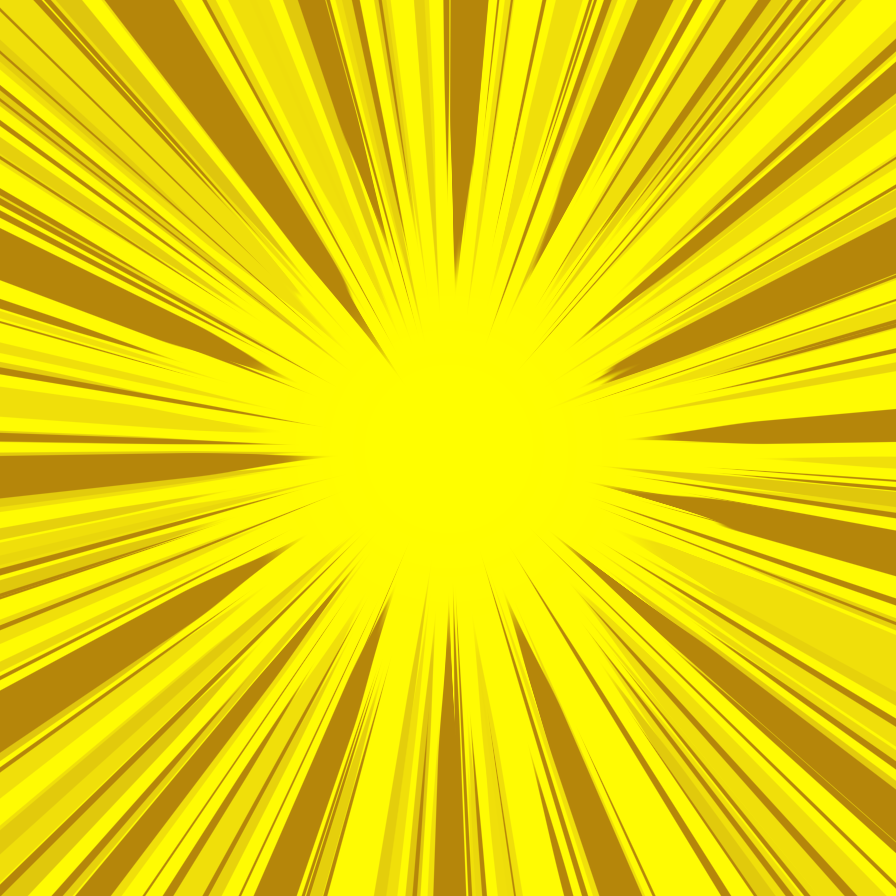
Give the GLSL for this background, as a WebGL 2 fragment shader.

```glsl
#version 300 es
precision highp float;
// Comic burst: brown and ochre rays running out from a bright yellow centre.
// Broad wedges are laid out by angle; fine rays come from hashed angular
// cells. Every ray tapers to a ragged, faded tip near the centre.

#define CENTRE vec2(0.501, 0.499)
#define TAPER 0.17
#define TIP_FADE 0.07
#define RAGGED 0.09
#define FINE_LAYERS 4
#define YELLOW vec3(1.0, 0.985, 0.01)
#define LEMON vec3(0.94, 0.875, 0.04)
#define OCHRE vec3(0.87, 0.77, 0.05)
#define BROWN vec3(0.71, 0.525, 0.04)

uniform vec2 u_resolution;
out vec4 fragColor;

// Broad wedges: direction in degrees, half width in degrees, tip radius
const vec3 WEDGES[16] = vec3[16](
  vec3(-176.4, 2.7, 0.13), vec3(-148.8, 2.9, 0.18),
  vec3(-128.5, 1.4, 0.17), vec3(-111.2, 2.4, 0.15),
  vec3(-90.0, 2.0, 0.20), vec3(-69.0, 2.4, 0.19),
  vec3(-39.3, 2.0, 0.17), vec3(-13.2, 2.7, 0.19),
  vec3(3.0, 2.1, 0.15), vec3(24.4, 3.0, 0.13),
  vec3(39.7, 1.2, 0.18), vec3(65.3, 1.9, 0.20),
  vec3(87.4, 2.4, 0.17), vec3(107.0, 1.6, 0.20),
  vec3(124.5, 3.0, 0.11), vec3(156.6, 2.8, 0.18));

// Pale bands: direction and half width in degrees
const vec2 BANDS[12] = vec2[12](
  vec2(136.0, 3.8), vec2(174.0, 1.9), vec2(-166.5, 1.7),
  vec2(-138.0, 2.0), vec2(-120.0, 2.0), vec2(-82.0, 1.4),
  vec2(-48.0, 2.4), vec2(-26.0, 3.4), vec2(16.5, 1.5),
  vec2(57.0, 1.9), vec2(75.0, 1.6), vec2(114.0, 2.2));

float hash(float n, float seed) {
  vec2 p = fract(vec2(n * 0.1031, seed * 0.1137) + 0.137);
  p += dot(p, p.yx + 33.33);
  return fract((p.x + p.y) * p.x * 17.31);
}

// Smooth noise around the circle, with count cells
float angularNoise(float degrees360, float count) {
  float x = degrees360 * count / 360.0;
  float cell = floor(x);
  float t = smoothstep(0.0, 1.0, fract(x));
  return mix(hash(cell, 7.0), hash(mod(cell + 1.0, count), 7.0), t);
}

float angleBetween(float a, float b) {
  return abs(mod(a - b + 180.0, 360.0) - 180.0);
}

// Coverage of one ray; soft is the edge softness in canvas units
float ray(float offset, float halfWidth, float tip, float radius, float soft) {
  float width = halfWidth * smoothstep(tip - 0.03, tip + TAPER, radius);
  float edge = radians(offset - width) * radius;
  return smoothstep(tip, tip + TIP_FADE, radius)
       * (1.0 - smoothstep(-soft, soft, edge));
}

void main() {
  float scale = min(u_resolution.x, u_resolution.y);
  vec2 p = (gl_FragCoord.xy - CENTRE * u_resolution) / scale;
  float soft = 0.8 / scale;
  float radius = length(p);
  float angle = mod(degrees(atan(p.y, p.x + 1e-6)), 360.0);
  float ragged = RAGGED * (angularNoise(angle, 240.0) - 0.5);
  vec3 color = YELLOW;

  // Pale bands lie underneath
  for (int i = 0; i < 12; i++) {
    float tip = 0.14 + 0.1 * hash(float(i), 3.0) + ragged;
    float cover = ray(angleBetween(angle, BANDS[i].x), BANDS[i].y, tip, radius, soft);
    color = mix(color, LEMON, cover);
  }

  // Fine rays: one hashed ray per angular cell, pale layers before dark ones
  for (int i = 0; i < FINE_LAYERS; i++) {
    float layer = float(i);
    float seed = 11.0 + 5.0 * layer;
    float cellSize = 360.0 / (72.0 + 18.0 * layer);
    float cell = floor(angle / cellSize);
    float middle = (cell + 0.3 + 0.4 * hash(cell, seed)) * cellSize;
    float size = hash(cell, seed + 1.0);
    float tip = 0.1 + 0.25 * hash(cell, seed + 2.0);
    bool pale = i < 2;
    float halfWidth = cellSize * (pale ? mix(0.08, 0.26, size)
                                       : mix(0.04, 0.17, size * size));
    float present = step(hash(cell, seed + 3.0), pale ? 0.55 : 0.48);
    vec3 tint = pale ? mix(LEMON, OCHRE, layer * size) : BROWN;
    float cover = ray(abs(angle - middle), halfWidth, tip, radius, soft);
    color = mix(color, tint, cover * present);
  }

  // Broad brown wedges on top
  for (int i = 0; i < 16; i++) {
    vec3 wedge = WEDGES[i];
    float cover = ray(angleBetween(angle, wedge.x), wedge.y, wedge.z + ragged, radius, soft);
    color = mix(color, BROWN, cover);
  }

  // Pure yellow glow over the core
  color = mix(vec3(1.0, 0.995, 0.0), color, smoothstep(0.07, 0.2, radius));
  fragColor = vec4(color, 1.0);
}
```
